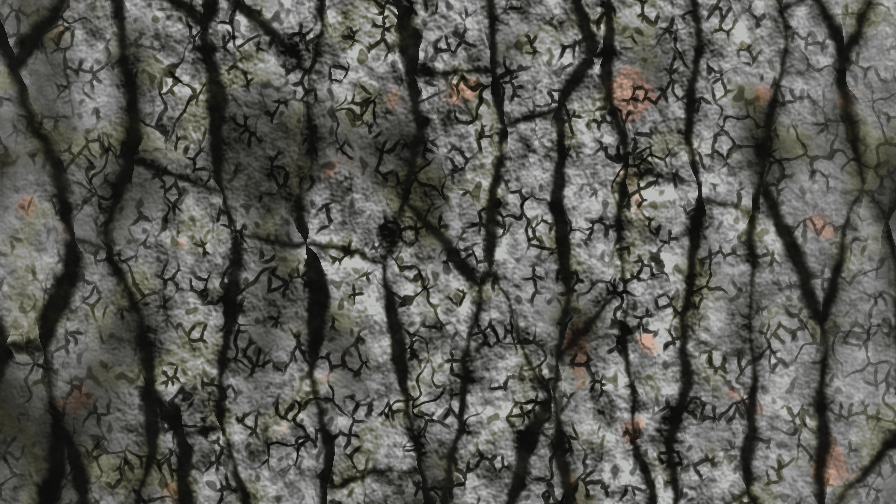
Write a Shadertoy shader that draws this texture.

```glsl
// Weathered grey tree bark: tall rough plates parted by dark vertical furrows.
// Stretched Voronoi cells form the plates, smaller ones the flakes and cracks,
// and gradient noise adds grain, relief, moss and rust.

const vec2  PLATE_SCALE   = vec2(5.7, 2.1);
const vec2  PLATE_JITTER  = vec2(0.62, 0.95);
const float FURROW_WIDTH  = 0.0105;
const float SHOULDER      = 0.050;
const float LEAN          = 0.13;
const float GRAIN_SCALE   = 14.0;
const float GRAIN_GAIN    = 0.46;
const float RELIEF_GAIN   = 0.62;
const vec2  LIGHT_STEP    = vec2(0.0018, 0.0040);
const vec3  PIT_COLOUR    = vec3(0.045, 0.047, 0.043);
const vec3  SHADE_COLOUR  = vec3(0.22, 0.22, 0.20);
const vec3  GREY_COLOUR   = vec3(0.50, 0.50, 0.50);
const vec3  LICHEN_COLOUR = vec3(0.73, 0.74, 0.73);
const vec3  MOSS_TINT     = vec3(1.03, 1.03, 0.87);
const vec3  RUST_TINT     = vec3(1.12, 0.88, 0.77);

vec2 hash2(vec2 c) {
    c = vec2(dot(c, vec2(127.1, 311.7)), dot(c, vec2(269.5, 183.3)));
    return fract(sin(c) * 43758.5453);
}

float slope(vec2 corner, vec2 offset) {
    return dot(2.0 * hash2(corner) - 1.0, offset);
}

float gradientNoise(vec2 p) {
    vec2 i = floor(p), f = fract(p);
    vec2 u = f * f * f * (f * (f * 6.0 - 15.0) + 10.0);
    vec2 e = vec2(1.0, 0.0);
    return mix(mix(slope(i, f), slope(i + e.xy, f - e.xy), u.x),
               mix(slope(i + e.yx, f - e.yx), slope(i + e.xx, f - e.xx), u.x), u.y);
}

float grain(vec2 p) {
    float sum = 0.0, amp = 1.0;
    p *= GRAIN_SCALE;
    for (int k = 0; k < 4; k++) {
        sum += amp * gradientNoise(p);
        p = mat2(1.68, 1.26, -1.26, 1.68) * p + 17.3;
        amp *= 0.64;
    }
    return sum;
}

// x: distance to the cell border, y: how upright the border is, z: cell id
vec3 cells(vec2 p, vec2 scale, vec2 jitter) {
    vec2 q = p * scale, base = floor(q);
    vec2 nearest = vec2(9.0), second = vec2(9.0);
    float id = 0.0;
    for (int j = -1; j <= 1; j++)
    for (int i = -1; i <= 1; i++) {
        vec2 c = base + vec2(i, j);
        vec2 h = hash2(c);
        vec2 d = c + 0.5 + jitter * (h - 0.5) - q;
        if (dot(d, d) < dot(nearest, nearest)) {
            second = nearest;
            nearest = d;
            id = fract(h.x * 7.3 + h.y * 3.1);
        } else if (dot(d, d) < dot(second, second)) {
            second = d;
        }
    }
    vec2 normal = normalize(second - nearest);
    float border = dot(0.5 * (nearest + second), normal);
    vec2 stretched = normal * scale;
    return vec3(border, abs(stretched.x), 0.0) / length(stretched) + vec3(0.0, 0.0, id);
}

void mainImage(out vec4 fragColor, in vec2 fragCoord) {
    vec2 p = fragCoord / iResolution.y;
    float pixel = 1.0 / iResolution.y;
    float left = 1.0 - smoothstep(0.1, 1.1, p.x);
    float blur = smoothstep(0.40, 0.95, abs(p.x - 0.85));
    float detail = 1.0 - 0.5 * blur;

    // Wavy plate space, leaning and wider on the left
    vec2 wave = vec2(gradientNoise(p * vec2(5.0, 6.0)), gradientNoise(p * 6.0 + 31.0));
    vec2 crumble = vec2(gradientNoise(p * 26.0 + 7.0), gradientNoise(p * 26.0 + 53.0));
    vec2 bark = p + 0.042 * wave + 0.011 * crumble;
    bark.x += 0.1 * p.x * p.x + LEAN * left * p.y;

    float rough = grain(p);
    float relief = rough - grain(p + LIGHT_STEP);

    // Plates and the furrows between them
    vec3 plate = cells(bark, PLATE_SCALE, PLATE_JITTER);
    float edge = plate.x + 0.006 * rough;
    float upright = smoothstep(0.25, 0.95, plate.y);
    float swell = clamp(0.95 + 2.2 * gradientNoise(p * vec2(6.0, 4.0) + 11.0), 0.2, 1.8);
    float width = FURROW_WIDTH * swell * mix(0.3, 1.0, upright) * (1.0 + 0.25 * left);
    float soft = 0.0045 + 0.004 * blur + pixel;
    float furrow = 1.0 - smoothstep(width - soft, width + soft, edge);
    float crown = smoothstep(0.0, SHOULDER * mix(0.4, 1.0, upright), edge);

    // Plate tone with grain and relief
    float tone = mix(0.35, 0.55, crown) + 0.07 * (plate.z - 0.5);
    tone += detail * (GRAIN_GAIN * rough + RELIEF_GAIN * relief);

    // Two sizes of flakes with broken cracks
    for (int k = 0; k < 2; k++) {
        float size = k == 0 ? 13.0 : 32.0;
        vec2 shift = p + (0.45 / size) * crumble + 0.008 * rough;
        vec3 flake = cells(shift + float(k) * 5.0, size * vec2(1.15, 0.9), vec2(0.95));
        float broken = smoothstep(-0.02, 0.22, gradientNoise(p * size * 0.6 + 71.0));
        float crackWidth = 0.0022 * broken;
        float crack = 1.0 - smoothstep(crackWidth, crackWidth + 0.0015 + pixel, flake.x);
        tone += 0.11 * detail * (flake.z - 0.5);
        tone *= 1.0 - 0.72 * detail * broken * crack;
    }

    // Damp stains, pits and furrow depth
    float stain = gradientNoise(p * vec2(6.5, 3.6) + 23.0) + 0.25 * rough + 0.20 * left;
    tone *= 1.0 - 0.55 * smoothstep(0.08, 0.48, stain);
    float pits = gradientNoise(p * vec2(48.0, 38.0) + 3.0) + 0.4 * rough;
    tone *= 1.0 - 0.5 * detail * smoothstep(0.20, 0.42, pits);
    tone = mix(tone, 0.07 + 0.06 * rough, 0.93 * furrow);
    tone *= 1.0 - 0.22 * left * (1.0 - p.y);
    tone = clamp(tone, 0.0, 1.0);

    // Grey ramp tinted by moss and rust
    vec3 colour = mix(PIT_COLOUR, SHADE_COLOUR, smoothstep(0.02, 0.25, tone));
    colour = mix(colour, GREY_COLOUR, clamp((tone - 0.22) / 0.28, 0.0, 1.0));
    colour = mix(colour, LICHEN_COLOUR, clamp((tone - 0.50) / 0.24, 0.0, 1.0));
    float moss = smoothstep(0.0, 0.3, gradientNoise(p * 9.0 + 41.0) + 0.3 * rough);
    float rust = smoothstep(0.30, 0.48, gradientNoise(p * vec2(10.0, 8.0) + 87.0) + 0.2 * rough);
    colour *= mix(vec3(1.0), MOSS_TINT, moss * (1.0 - smoothstep(0.42, 0.62, tone)));
    colour *= mix(vec3(1.0), RUST_TINT, 0.85 * rust);
    fragColor = vec4(colour, 1.0);
}
```
